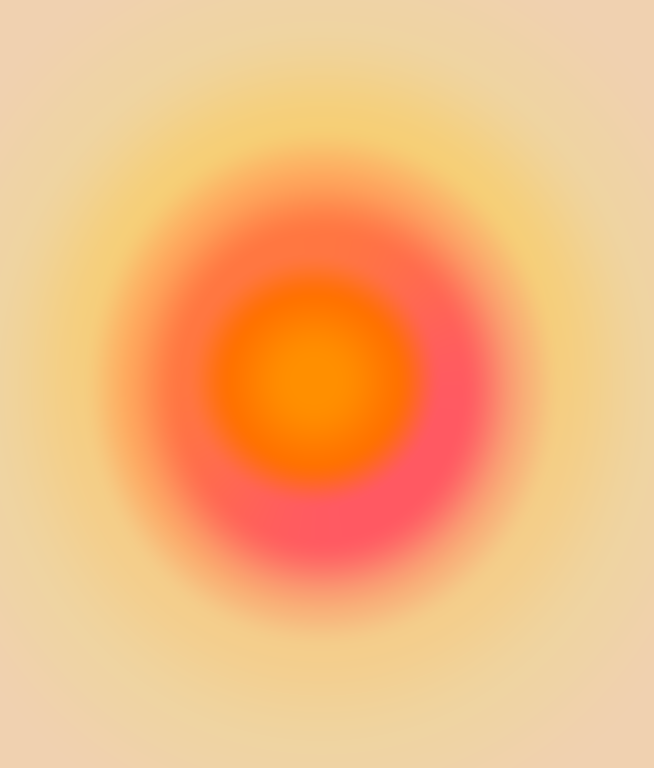
Reproduce this background procedurally as a Shadertoy shader.

```glsl
// A glowing orange sun inside a coral and pink ring that fades to beige.
// Soft radial bands are blended outward from an oval distance, each band
// tinted by direction; a round sun is laid over the middle.

const vec3 SUN_CORE = vec3(1.0, 0.56, 0.0);
const vec3 SUN_RIM = vec3(1.0, 0.435, 0.0);
const vec3 CORAL = vec3(1.0, 0.465, 0.255);
const vec3 PINK = vec3(1.0, 0.35, 0.385);
const vec3 APRICOT_WARM = vec3(0.995, 0.675, 0.375);
const vec3 APRICOT_PINK = vec3(0.975, 0.67, 0.465);
const vec3 YELLOW_WARM = vec3(0.965, 0.81, 0.46);
const vec3 YELLOW_PALE = vec3(0.957, 0.805, 0.545);
const vec3 CREAM = vec3(0.937, 0.831, 0.63);
const vec3 BEIGE = vec3(0.941, 0.818, 0.692);

// Soft change from one colour to the next between two radii.
vec3 band(vec3 inner, vec3 outer, float radius, float start, float end) {
    return mix(inner, outer, smoothstep(start, end, radius));
}

// Ring and halo; slightly taller than wide.
vec3 halo(vec2 offset) {
    float radius = length(offset * vec2(1.0, 0.92));
    vec2 direction = offset / max(length(offset), 0.001);

    // 0 toward the upper left, 1 toward the lower right.
    float facing = dot(direction, normalize(vec2(0.7, -0.72)));
    float tint = smoothstep(-0.85, 0.9, facing);
    float lower = smoothstep(-1.0, 1.0, -direction.y);

    vec3 color = mix(CORAL, PINK, tint);
    color = band(color, mix(APRICOT_WARM, APRICOT_PINK, tint), radius, 0.18, 0.27);
    color = band(color, mix(YELLOW_WARM, YELLOW_PALE, lower), radius, 0.25, 0.315);
    color = band(color, CREAM, radius, 0.30, 0.44);
    return band(color, BEIGE, radius, 0.40, 0.58);
}

// Round sun with a brighter core and a blurred rim.
vec3 sun(vec3 background, vec2 offset) {
    float radius = length(offset);
    vec3 disc = band(SUN_CORE, SUN_RIM, radius, 0.025, 0.13);
    return band(disc, background, radius, 0.105, 0.168);
}

void mainImage(out vec4 fragColor, in vec2 fragCoord) {
    // Centred coordinates in units of the canvas height.
    vec2 position = (fragCoord - 0.5 * iResolution.xy) / iResolution.y;

    vec3 color = halo(position - vec2(-0.0065, -0.005));
    color = sun(color, position - vec2(-0.017, 0.004));
    fragColor = vec4(color, 1.0);
}
```
